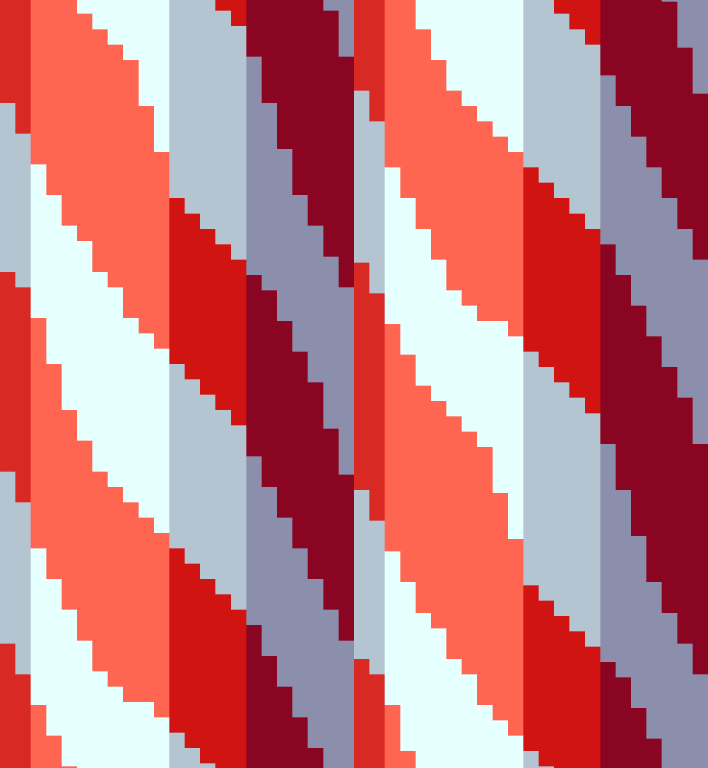
This pattern is drawn by a WebGL 1 fragment shader. Its source:

```glsl
precision highp float;

uniform vec2 u_resolution;

#define POLES 2.0
#define POLE_COLUMNS 23.0
#define ROWS 50.0
#define POLE_DROP 25.2
#define CORAL vec3(1.0, 0.40, 0.32)
#define WHITE vec3(0.90, 1.0, 1.0)
#define SCARLET vec3(0.82, 0.075, 0.07)
#define RIM_RED vec3(0.85, 0.16, 0.14)
#define SILVER vec3(0.71, 0.77, 0.82)
#define MAROON vec3(0.54, 0.02, 0.13)
#define SLATE vec3(0.55, 0.56, 0.67)
#define SAMPLES 3

// Columns travelled inside the span from a to b
float span(float column, float a, float b) {
  return clamp(column - a, 0.0, b - a);
}

// Stepped descent of both pale stripes: (top, bottom, top, bottom), in rows
vec4 stripeEdges(float column) {
  vec4 fall = vec4(2.0, 1.5, 2.5, 2.0) * span(column, 0.0, 2.0);
  fall += vec4(2.0, 3.0, 2.0, 2.2) * span(column, 2.0, 4.0);
  fall += vec4(1.5, 2.0, 2.0, 1.0) * span(column, 4.0, 6.0);
  fall += vec4(1.5, 1.0, 1.0, 1.0) * span(column, 6.0, 8.0);
  fall += vec4(1.0, 1.0, 0.7, 2.93) * span(column, 8.0, 11.0);
  fall += span(column, 11.0, 15.0);
  fall += vec4(2.0, 1.0, 2.0, 1.0) * span(column, 15.0, 16.0);
  fall += vec4(2.0, 2.0, 3.0, 1.67) * span(column, 16.0, 19.0);
  fall += vec4(2.0, 2.34, 2.0, 2.67) * span(column, 19.0, 22.0);
  return vec4(6.7, 17.7, 30.7, 41.9) + floor(fall + 0.01);
}

// 1 inside a stripe that wraps vertically
float stripe(float row, float top, float bottom) {
  return 1.0 - step(bottom - top, mod(row - top, ROWS));
}

vec3 poleColor(vec2 uv) {
  float across = uv.x * POLES;
  float column = floor(fract(across) * POLE_COLUMNS);
  float row = (1.0 - uv.y) * ROWS - floor(across) * POLE_DROP;
  vec4 edges = stripeEdges(column);
  float pale = max(stripe(row, edges.x, edges.y), stripe(row, edges.z, edges.w));

  // Vertical shading bands: rim, lit face, turning side, shadow
  if (column < 2.0) return mix(RIM_RED, SILVER, pale);
  if (column < 11.0) return mix(CORAL, WHITE, pale);
  if (column < 16.0) return mix(SCARLET, SILVER, pale);
  return mix(MAROON, SLATE, pale);
}

void main() {
  // Average subsamples to smooth the edges
  vec3 total = vec3(0.0);
  for (int i = 0; i < SAMPLES; i++) {
    for (int j = 0; j < SAMPLES; j++) {
      vec2 offset = (vec2(float(i), float(j)) + 0.5) / float(SAMPLES) - 0.5;
      total += poleColor((gl_FragCoord.xy + offset) / u_resolution);
    }
  }
  gl_FragColor = vec4(total / float(SAMPLES * SAMPLES), 1.0);
}
```
